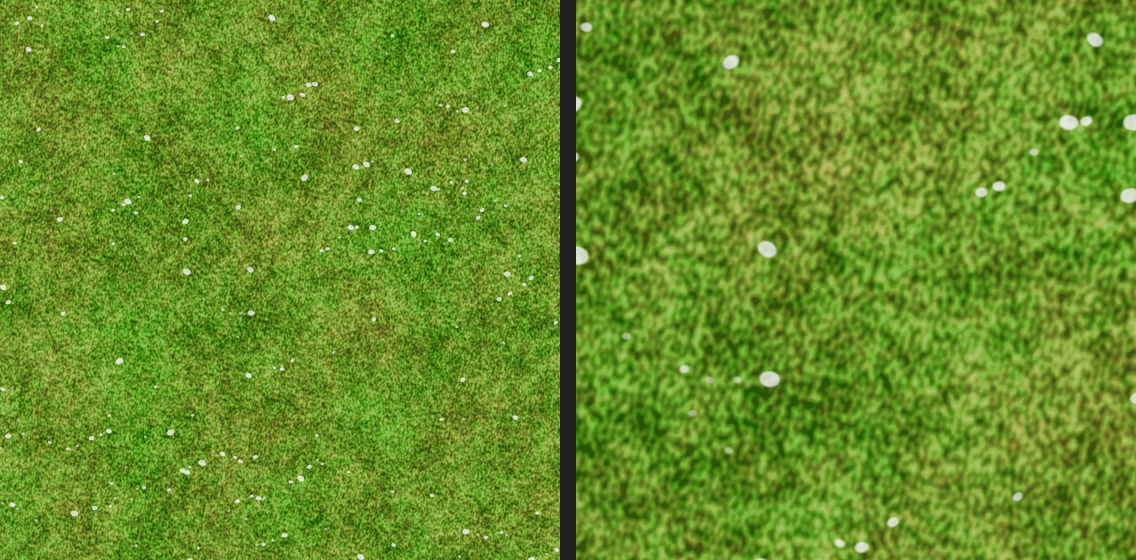
Left: the whole. Right: its middle third, enlarged.
Reproduce this texture procedurally as a WebGL 2 fragment shader.

```glsl
#version 300 es
precision highp float;

uniform vec2 u_resolution;
out vec4 outColor;

// Two independent random values in 0..1 per lattice cell
vec2 hash2(vec2 cell, uint seed) {
    uvec2 v = uvec2(ivec2(cell)) + uvec2(seed * 97u, seed * 57u);
    v = v * 1664525u + 1013904223u;
    v.x += v.y * 1664525u;
    v.y += v.x * 1664525u;
    v ^= v >> 16u;
    v.x += v.y * 1664525u;
    v.y += v.x * 1664525u;
    v ^= v >> 16u;
    return vec2(v & 0xffffu) / 65535.0;
}

float cornerSlope(vec2 cell, vec2 offset, uint seed) {
    float angle = 6.28318 * hash2(cell, seed).x;
    return dot(vec2(cos(angle), sin(angle)), offset);
}

float gradientNoise(vec2 p, uint seed) {
    vec2 cell = floor(p), f = p - cell;
    vec2 w = f * f * f * (f * (f * 6.0 - 15.0) + 10.0);
    vec2 e = vec2(1.0, 0.0);
    float low = mix(cornerSlope(cell, f, seed), cornerSlope(cell + e, f - e, seed), w.x);
    float high = mix(cornerSlope(cell + e.yx, f - e.yx, seed), cornerSlope(cell + 1.0, f - 1.0, seed), w.x);
    return mix(low, high, w.y);
}

mat2 rotation(float angle) {
    float c = cos(angle), s = sin(angle);
    return mat2(c, s, -s, c);
}

// Turf brightness, close to a unit normal distribution
float turfLevel(vec2 p) {
    float blades = gradientNoise(rotation(0.25) * p * vec2(250.0, 190.0), 1u);
    float tufts = gradientNoise(rotation(-0.6) * p * vec2(125.0, 105.0), 2u);
    float clumps = gradientNoise(rotation(0.9) * p * 46.0, 3u);
    float patches = gradientNoise(rotation(0.4) * p * 15.0, 4u);
    float meadow = gradientNoise(rotation(-0.3) * p * 5.0, 5u);
    return 3.3 * blades + 2.2 * tufts + 1.6 * clumps + 1.2 * patches + 0.8 * meadow;
}

vec3 turfColor(float level) {
    vec3 color = mix(vec3(0.20, 0.33, 0.03), vec3(0.34, 0.49, 0.09), smoothstep(-2.3, -0.6, level));
    color = mix(color, vec3(0.42, 0.59, 0.15), smoothstep(-0.8, 0.3, level));
    color = mix(color, vec3(0.53, 0.70, 0.24), smoothstep(0.2, 1.2, level));
    return mix(color, vec3(0.64, 0.76, 0.38), smoothstep(1.3, 2.6, level));
}

// Coverage of one slightly oval blossom
float blossom(vec2 offset, vec2 rnd, float edge) {
    float radius = mix(0.0022, 0.0062, rnd.x * rnd.x);
    vec2 q = rotation(rnd.y * 1.2 - 0.6) * offset * vec2(0.88, 1.15);
    float fade = mix(0.6, 1.0, smoothstep(0.0, 0.5, rnd.x));
    return fade * (1.0 - smoothstep(radius - edge, radius + edge, length(q)));
}

// Single blossoms, at most one per cell
float scatteredBlossoms(vec2 p, float cells, float chance, float edge) {
    vec2 home = floor(p * cells);
    float cover = 0.0;
    for (int k = 0; k < 9; k++) {
        vec2 cell = home + vec2(k % 3 - 1, k / 3 - 1);
        if (hash2(cell, 11u).x > chance) continue;
        vec2 center = (cell + hash2(cell, 12u)) / cells;
        cover = max(cover, blossom(p - center, hash2(cell, 13u), edge));
    }
    return cover;
}

// Loose, mostly rising rows of blossoms
float blossomRows(vec2 p, float cells, float chance, float edge) {
    vec2 home = floor(p * cells);
    float cover = 0.0;
    for (int k = 0; k < 9; k++) {
        vec2 cell = home + vec2(k % 3 - 1, k / 3 - 1);
        vec2 traits = hash2(cell, 21u);
        if (traits.x > chance) continue;
        vec2 start = cell + hash2(cell, 22u);
        float slope = mix(-0.3, 0.8, traits.y);
        int count = 3 + int(3.0 * hash2(cell, 23u).x);
        for (int i = 0; i < count; i++) {
            vec2 jitter = hash2(cell, 30u + uint(i)) - 0.5;
            float along = (float(i) - 2.0) * 0.14;
            vec2 center = (start + along * vec2(1.0, slope) + jitter * vec2(0.12, 0.17)) / cells;
            cover = max(cover, blossom(p - center, hash2(cell, 40u + uint(i)), edge));
        }
    }
    return cover;
}

void main() {
    float side = min(u_resolution.x, u_resolution.y);
    vec2 p = gl_FragCoord.xy / side;
    float edge = max(0.0011, 0.6 / side);

    // Turf with drifting warm and cool greens
    float level = turfLevel(p);
    vec3 color = turfColor(level);
    float warmth = gradientNoise(p * 6.0, 6u) + 0.7 * gradientNoise(p * 38.0, 7u)
                 + 0.8 * gradientNoise(rotation(0.7) * p * 150.0, 8u);
    color += warmth * vec3(0.13, -0.01, 0.06);

    // White blossoms
    float cover = max(scatteredBlossoms(p, 15.0, 0.42, edge), blossomRows(p, 8.0, 0.46, edge));
    vec3 petals = vec3(0.84, 0.88, 0.80) + 0.025 * level;
    outColor = vec4(clamp(mix(color, petals, cover), 0.0, 1.0), 1.0);
}
```
